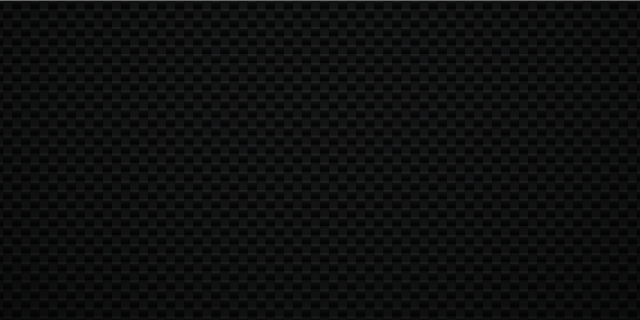
Write a Shadertoy shader that draws this pattern.

```glsl
// Dark woven carbon-fibre sheet: narrow columns of staggered strands.
// Each strand has a lit lip, a shaded bend below it and a flat satin run;
// odd columns shift by half a period, under a soft light from above.

// Brightness down one column, where v counts cells from the top.
float strandShade(float column, float v, float pixel) {
    float t = mod(v + 1.0 - mod(column, 2.0), 2.0);
    float signedT = t > 1.5 ? t - 2.0 : t;

    float bend = mix(0.062, 0.014, smoothstep(0.0, 1.0, t));
    float satin = mix(0.060, 0.072, smoothstep(1.0, 1.5, t));
    float shade = mix(bend, satin, smoothstep(1.0 - 0.5 * pixel, 1.0 + 0.5 * pixel, t));

    // Lit lip where the strand emerges
    float lip = smoothstep(-0.5 * pixel, 0.5 * pixel, signedT)
              * (1.0 - smoothstep(0.12, 0.34, signedT));
    return shade + 0.052 * lip;
}

void mainImage(out vec4 fragColor, in vec2 fragCoord) {
    vec2 uv = fragCoord / iResolution.xy;
    float cellsDown = 35.36;
    float pixel = cellsDown / iResolution.y;
    vec2 p = vec2(fragCoord.x - 0.5 * iResolution.x, iResolution.y - fragCoord.y) * pixel;
    p.y -= 0.97;

    // Blend the two columns that meet at the nearest edge
    float edge = floor(p.x + 0.5);
    float fromEdge = p.x - edge;
    float shade = mix(strandShade(edge - 1.0, p.y, pixel),
                      strandShade(edge, p.y, pixel),
                      smoothstep(-0.5 * pixel, 0.5 * pixel, fromEdge));

    // Thin dark seam between columns
    shade *= 1.0 - 0.18 * (1.0 - smoothstep(0.0, 0.5 * pixel + 0.06, abs(fromEdge)));

    // Light falls off toward the sides and the bottom
    vec2 fromLight = (uv - vec2(0.5, 0.72)) * vec2(1.3, 0.9);
    shade *= 1.12 - 0.55 * dot(fromLight, fromLight);

    vec3 color = shade * vec3(0.97, 1.0, 1.03);

    // Pale rim along the top
    float rim = 1.0 - smoothstep(0.001, 0.004, 1.0 - uv.y);
    color = mix(color, vec3(0.45), rim);

    fragColor = vec4(color, 1.0);
}
```
